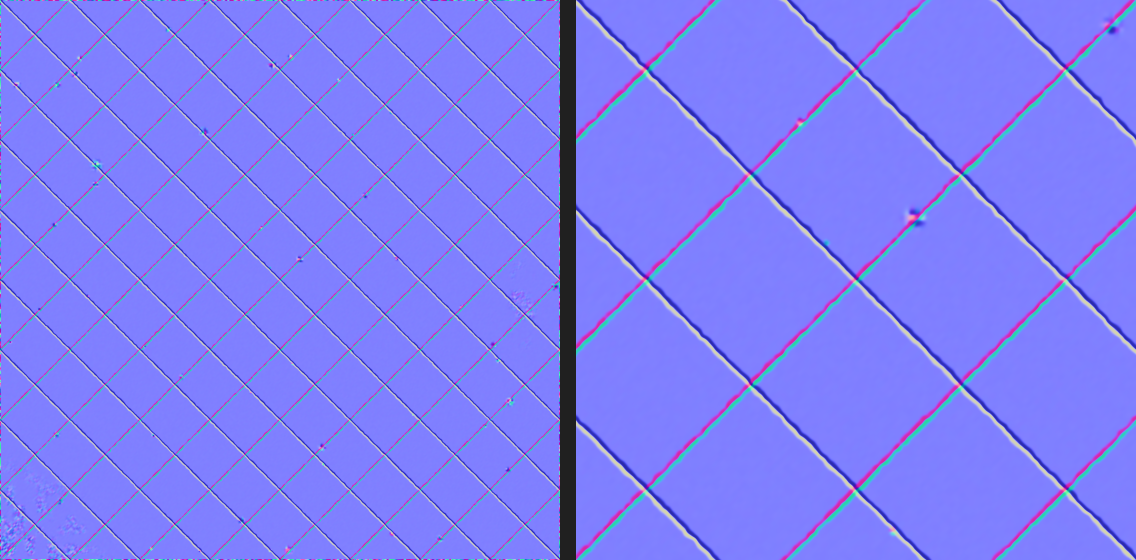
Left, the full canvas; right, a detail of the centre.
A WebGL 2 fragment shader for this texture map:

```glsl
#version 300 es
precision highp float;

uniform vec2 u_resolution;
out vec4 fragColor;

const float REPEATS = 8.0;
const float GROOVE_WIDTH = 0.00092;
const float GROOVE_SLOPE = 2.6;
const int SAMPLES = 3;

vec2 hash22(vec2 p) {
    vec3 q = fract(vec3(p.xyx) * vec3(0.1031, 0.1030, 0.0973));
    q += dot(q, q.yzx + 33.33);
    return fract((q.xx + q.yz) * q.zy);
}

// Two independent channels of smooth value noise, each in -1..1
vec2 noise2(vec2 p) {
    vec2 cell = floor(p);
    vec2 f = fract(p);
    f = f * f * (3.0 - 2.0 * f);
    vec2 low = mix(hash22(cell), hash22(cell + vec2(1, 0)), f.x);
    vec2 high = mix(hash22(cell + vec2(0, 1)), hash22(cell + vec2(1, 1)), f.x);
    return mix(low, high, f.y) * 2.0 - 1.0;
}

// Signed slope across a V groove: walls face the centre line
float grooveSlope(float dist, float width) {
    float t = dist / width;
    return -t * exp(0.5 - 0.5 * t * t);
}

// One family of parallel grooves; across and along count repeats
vec2 grooveTilt(float across, float along, vec2 direction, float dashes, float seed) {
    float toCanvas = 1.0 / (REPEATS * sqrt(2.0));
    float line = round(across);
    float dist = (across - line) * toCanvas;
    vec2 wear = noise2(vec2(along * 17.0, line * 7.0 + seed));
    vec2 fine = noise2(vec2(along * 30.0, line * 5.0 + seed + 40.0));
    float wobble = wear.x * 0.00035 + fine.y * 0.0002;
    float width = GROOVE_WIDTH * (1.0 + 0.2 * wear.y);
    float strength = GROOVE_SLOPE * (1.0 + dashes * fine.x);
    return direction * strength * grooveSlope(dist + wobble, width);
}

// Ragged chips beside some of the groove segments
float chipMask(float across, float along, float seed) {
    float toCanvas = 1.0 / (REPEATS * sqrt(2.0));
    vec2 id = vec2(round(across), floor(along));
    vec2 chance = hash22(id + seed);
    vec2 place = hash22(id + seed + 71.0);
    vec2 offset = vec2(across - id.x, fract(along) - mix(0.1, 0.9, place.x)) * toCanvas;
    offset.x += (place.y - 0.5) * 0.006;
    float radius = mix(0.0015, 0.0065, chance.y * chance.y);
    return step(0.83, chance.x) * exp(-dot(offset, offset) / (radius * radius));
}

// Soft elliptical patch of worn surface
float patchMask(vec2 p, vec2 centre, vec2 radius) {
    return 1.0 - smoothstep(0.25, 1.0, length((p - centre) / radius));
}

vec2 grainTilt(vec2 p) {
    vec2 grain = noise2(vec2(p.x + p.y, (p.y - p.x) * 1.6) * 170.0);
    float clumps = smoothstep(-0.3, 0.8, noise2(p * 55.0).x);
    float worn = patchMask(p, vec2(0.0), vec2(0.22, 0.2));
    worn += 0.7 * patchMask(p, vec2(0.933, 0.46), vec2(0.03, 0.1));
    return grain * (0.015 + 0.75 * worn * clumps);
}

// Broken slopes along the rim of the sheet
vec2 rimTilt(vec2 p) {
    vec2 inset = min(p, 1.0 - p);
    float rim = 1.0 - smoothstep(0.0012, 0.0022, min(inset.x, inset.y));
    vec2 rough = noise2(p * 260.0 + 19.0);
    return rim * vec2(rough.x, -rough.x + 0.6 * rough.y) * 3.0;
}

vec3 surfaceNormal(vec2 p) {
    float rising = (p.x + p.y) * REPEATS;
    float falling = (p.x - p.y) * REPEATS;
    vec2 diagonal = vec2(sqrt(0.5));

    // Crossed grooves
    vec2 tilt = grooveTilt(rising, falling, diagonal, 0.2, 3.0);
    tilt += grooveTilt(falling, rising, diagonal * vec2(1, -1), 0.65, 113.0);

    // Chips, grain and rim
    float chips = chipMask(rising, falling, 207.0) + chipMask(falling, rising, 331.0);
    tilt += chips * noise2(p * 270.0) * 3.0;
    tilt += grainTilt(p) + rimTilt(p);
    return normalize(vec3(tilt, 1.0));
}

void main() {
    vec3 colour = vec3(0.0);
    for (int y = 0; y < SAMPLES; y++) {
        for (int x = 0; x < SAMPLES; x++) {
            vec2 jitter = (vec2(x, y) + 0.5) / float(SAMPLES) - 0.5;
            vec2 p = (gl_FragCoord.xy + jitter) / u_resolution;
            colour += surfaceNormal(p) * 0.5 + 0.5;
        }
    }
    fragColor = vec4(colour / float(SAMPLES * SAMPLES), 1.0);
}
```
